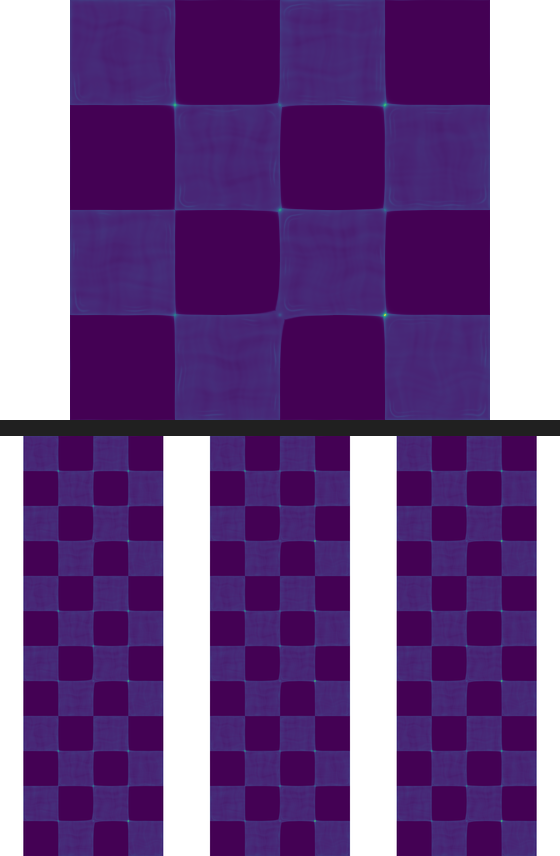
Top: one tile. Bottom: repeated 3 by 3.
This pattern is drawn by a Shadertoy shader. Its source:

```glsl
// Violet checkerboard heat map with streaked light cells, glowing rims and melted corners.

const float CELLS = 4.0;          // cells across and down
const float BASE_LEVEL = 0.106;   // heat of the light cells
const float GRAIN = 0.024;        // strength of the broad streaks
const float RIPPLE = 0.013;       // strength of the fine waves
const float WOBBLE = 0.005;       // waviness of the cell edges
const float EDGE_SOFT = 0.005;    // blur of the cell edges
const float RIM_WIDTH = 0.010;    // glowing line along the edges
const float RIM_LEVEL = 0.085;
const float FRINGE_WIDTH = 0.009; // faint lines inside the rim
const float FRINGE_LEVEL = 0.055;
const float FRINGE_ROUND = 0.13;
const float GLINT_SIZE = 0.014;   // bright spots at the crossings
const float MELT_FALLOFF = 8.0;
const vec3 MARGIN = vec3(1.0);

// Per crossing, rows from the bottom: spot brightness and width of the melted bridge
const float GLINT[16] = float[16](
    0.0, 0.00, 0.00, 0.00,  0.0, 0.35, 0.20, 1.00,
    0.0, 0.08, 0.55, 0.30,  0.0, 0.65, 0.30, 0.75);
const float MELT[16] = float[16](
    0.0, 0.000, 0.000, 0.000,  0.0, 0.008, 0.060, 0.012,
    0.0, 0.002, 0.015, 0.014,  0.0, 0.004, 0.018, 0.012);

// Violet to blue, teal, green and yellow
vec3 heatColor(float v) {
    vec3 c = mix(vec3(0.267, 0.004, 0.329), vec3(0.283, 0.141, 0.458), clamp(v / 0.1, 0.0, 1.0));
    c = mix(c, vec3(0.254, 0.265, 0.530), clamp((v - 0.1) / 0.1, 0.0, 1.0));
    c = mix(c, vec3(0.164, 0.471, 0.558), clamp((v - 0.2) / 0.2, 0.0, 1.0));
    c = mix(c, vec3(0.208, 0.719, 0.473), clamp((v - 0.4) / 0.3, 0.0, 1.0));
    return mix(c, vec3(0.993, 0.906, 0.144), clamp((v - 0.7) / 0.3, 0.0, 1.0));
}

// Unit gradient from an integer hash
vec2 gradient(vec2 cell, float seed) {
    uint h = uint(cell.x) * 73856093u ^ uint(cell.y) * 19349663u ^ uint(seed) * 83492791u;
    h = (h ^ (h >> 15)) * 2246822519u;
    h = (h ^ (h >> 13)) * 3266489917u;
    float angle = float((h ^ (h >> 16)) & 65535u) * 6.28319 / 65536.0;
    return vec2(cos(angle), sin(angle));
}

// Gradient noise wrapping over the whole board; freq is whole steps per cell
float noise(vec2 p, vec2 freq, float seed) {
    vec2 s = p * freq, i = floor(s), f = s - i, period = CELLS * freq;
    vec2 u = f * f * f * (f * (f * 6.0 - 15.0) + 10.0);
    float sum = 0.0;
    for (int k = 0; k < 4; k++) {
        vec2 o = vec2(k & 1, k >> 1);
        vec2 w = mix(1.0 - u, u, o);
        sum += w.x * w.y * dot(gradient(mod(i + o, period), seed), f - o);
    }
    return sum;
}

float ridge(float x, float width) {
    return exp(-x * x / (width * width));
}

float heat(vec2 board, float pixel) {
    vec2 bend = vec2(noise(board, vec2(3.0), 1.0), noise(board, vec2(3.0), 2.0));
    vec2 p = board + WOBBLE * bend;

    // Checker distance, positive in light cells
    vec2 cell = floor(p);
    vec2 q = abs(fract(p) - 0.5);
    float side = mod(cell.x + cell.y, 2.0) * 2.0 - 1.0;
    float d = side * (0.5 - max(q.x, q.y));

    // Light cells flow together at the crossings
    vec2 crossing = floor(p + 0.5);
    ivec2 id = ivec2(mod(crossing, CELLS));
    int index = id.y * 4 + id.x;
    float r = length(p - crossing);
    float melt = MELT[index] * exp(-r * MELT_FALLOFF);
    d += melt;
    float soft = max(EDGE_SOFT, 0.75 * pixel) + 0.5 * melt;
    float light = smoothstep(-soft, soft, d);

    // Streaks both ways and fine bent waves
    vec2 flow = board + 0.12 * bend;
    float v = BASE_LEVEL;
    v += GRAIN * noise(flow, vec2(8.0, 1.0), 3.0);
    v += GRAIN * noise(flow, vec2(1.0, 9.0), 4.0);
    v += RIPPLE * noise(flow, vec2(2.0, 17.0), 5.0);
    v += RIPPLE * noise(flow, vec2(19.0, 2.0), 6.0);

    // Uneven rim and rounded inner fringes
    float patchy = 0.5 + noise(board, vec2(4.0), 7.0);
    float inside = max(d, 0.0);
    v += RIM_LEVEL * (0.4 + patchy) * exp(-inside / RIM_WIDTH);
    v += 0.018 * exp(-inside / 0.06);
    float inner = FRINGE_ROUND - length(max(q - 0.5 + FRINGE_ROUND, 0.0));
    inner += 0.03 * noise(board, vec2(5.0), 8.0);
    float fade = smoothstep(0.4, 0.9, patchy);
    v += FRINGE_LEVEL * fade * ridge(inner - 0.045, FRINGE_WIDTH);
    v += 0.4 * FRINGE_LEVEL * fade * ridge(inner - 0.085, FRINGE_WIDTH);

    // Spots with short tails along the edges
    float glow = GLINT[index];
    float tail = 0.3 * glow * exp(-r * 14.0) * exp(-abs(d) / RIM_WIDTH);
    return v * light + tail + glow * exp(-r / GLINT_SIZE);
}

void mainImage(out vec4 fragColor, in vec2 fragCoord) {
    float pixel = CELLS / iResolution.y;
    vec2 board = (fragCoord - 0.5 * iResolution.xy) * pixel + 0.5 * CELLS;

    // Square board between blank side margins
    float border = 0.5 * CELLS - abs(board.x - 0.5 * CELLS);
    float onBoard = clamp(border / pixel + 0.5, 0.0, 1.0);
    vec3 color = mix(MARGIN, heatColor(heat(board, pixel)), onBoard);
    fragColor = vec4(color, 1.0);
}
```
